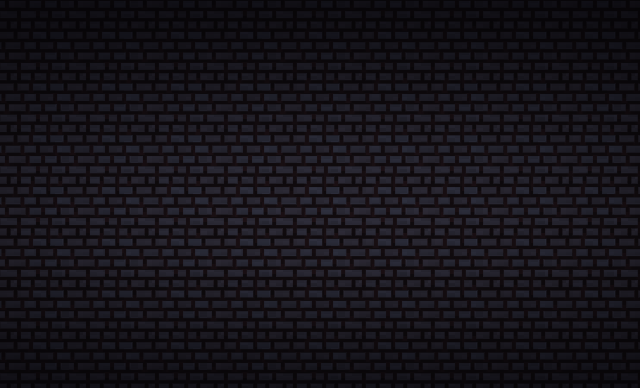
Give the GLSL for this pattern, as a WebGL 1 fragment shader.

```glsl
precision highp float;

uniform vec2 u_resolution;

const float CELLS_DOWN = 225.0;  // fine grid cells over the canvas height
const float TILE_WIDTH = 40.0;   // cells per repeat across
const float COURSE = 6.0;        // cells per brick course
const float COURSES = 5.0;       // courses per repeat down

float hash(vec2 p) {
  return fract(sin(dot(p, vec2(127.1, 311.7))) * 43758.5453);
}

// Bricks in one repeat of a course.
float bricksPerTile(float course) {
  return course == 2.0 ? 5.0 : 4.0;
}

// Shift of a course in cells, so that upright joints never line up.
float courseShift(float course) {
  return 5.0 * mod(course, 2.0) + 2.0 * step(2.5, course);
}

// Horizontal position of the upright joint inside a slot, snapped to the grid.
float jointPosition(float slot, float course, float count) {
  float jitter = hash(vec2(mod(slot, count), course + 3.0)) - 0.5;
  float wander = course == 1.0 ? 0.5 : 0.25;
  return floor((slot + 0.5 + jitter * wander) * TILE_WIDTH / count + 0.5);
}

// Returns distance to the nearest upright joint and the brick number.
vec2 jointField(float x, float course, float count) {
  float slot = floor(x * count / TILE_WIDTH);
  float nearest = TILE_WIDTH;
  for (int i = -1; i <= 1; i++) {
    float joint = jointPosition(slot + float(i), course, count);
    nearest = min(nearest, abs(x - joint));
  }
  float brick = slot + step(jointPosition(slot, course, count), x);
  return vec2(nearest, mod(brick, count));
}

float glowAt(vec2 uv) {
  vec2 p = uv - vec2(0.5, 0.46);
  return exp(-dot(p * p, vec2(1.7, 5.8)));
}

vec3 brickColor(float glow, float tone, float grain, float height) {
  vec3 color = mix(vec3(0.038, 0.034, 0.053), vec3(0.168, 0.168, 0.214), glow);
  float shade = 1.0 + 0.12 * (tone - 0.5) + 0.18 * (grain - 0.5);
  vec3 tint = mix(vec3(1.04, 0.98, 0.97), vec3(0.97, 1.01, 1.03), tone);
  return color * shade * tint * (1.0 + 0.035 * height);
}

vec3 mortarColor(float glow, float rust) {
  vec3 color = mix(vec3(0.019, 0.015, 0.025), vec3(0.058, 0.041, 0.052), glow);
  return color + vec3(0.050, 0.023, 0.027) * glow * rust;
}

void main() {
  vec2 uv = gl_FragCoord.xy / u_resolution;
  float cellsPerPixel = CELLS_DOWN / u_resolution.y;
  vec2 grid = vec2(gl_FragCoord.x, u_resolution.y - gl_FragCoord.y) * cellsPerPixel;

  // Course and brick lookup
  float courseIndex = floor(grid.y / COURSE);
  float course = mod(courseIndex, COURSES);
  float localY = grid.y - courseIndex * COURSE;
  float count = bricksPerTile(course);
  vec2 field = jointField(grid.x + courseShift(course), course, count);

  // Brick mask with softened edges
  float blur = 0.1 + 0.5 * cellsPerPixel;
  float height = 2.5 - localY;
  float inset = min(field.x - 1.15, 2.0 - abs(height));
  float mask = smoothstep(-blur, blur, inset);

  // Wear that recurs with each repeat
  vec2 tileCell = mod(grid, vec2(TILE_WIDTH, COURSE * COURSES));
  float grain = hash(floor(tileCell / vec2(4.0, 2.0)) + 17.0);
  float tone = hash(vec2(field.y, course) + 41.0);
  float stain = hash(floor(tileCell / vec2(4.0, 3.0)) + 73.0);
  float nearJoint = 1.0 - smoothstep(1.0, 2.5, field.x);
  float rust = stain * mix(0.25, 1.0, nearJoint);

  float glow = glowAt(uv);
  vec3 color = mix(mortarColor(glow, rust), brickColor(glow, tone, grain, height), mask);
  gl_FragColor = vec4(color, 1.0);
}
```
